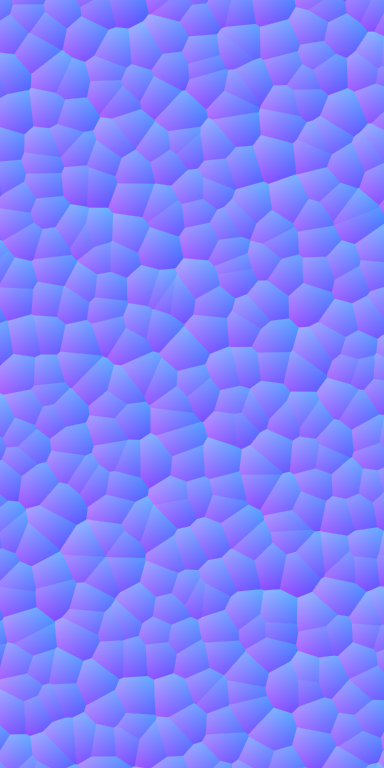
Give the GLSL for this texture map, as a WebGL 1 fragment shader.

```glsl
precision highp float;
// Tangent-space normal map of a surface packed with irregular rounded facets.
// Cellular noise finds the nearest seed; the offset from that seed tilts the
// normal linearly, so each cell is a smooth ramp with a crisp border.

uniform vec2 u_resolution;

const float CELLS_ACROSS = 13.0;             // cells per canvas width
const float JITTER = 1.0;                    // 0 = square grid, 1 = fully scattered
const vec2 TILT = vec2(-0.22, 0.215);        // red and green change per cell unit
const vec3 FLAT_COLOR = vec3(0.507, 0.507, 1.0);
const float EDGE_SOFTNESS = 0.6;             // half width of the border blend, in pixels

vec2 hash2(vec2 p) {
  vec3 q = fract(p.xyx * vec3(0.1031, 0.1030, 0.0973));
  q += dot(q, q.yzx + 33.33);
  return fract((q.xx + q.yz) * q.zy);
}

// Offsets from the sample point to its nearest (xy) and second nearest (zw) seeds.
vec4 nearestSeeds(vec2 p) {
  vec2 cell = floor(p);
  vec2 first = vec2(8.0);
  vec2 second = vec2(9.0);
  for (int y = -2; y <= 2; y++) {
    for (int x = -2; x <= 2; x++) {
      vec2 id = cell + vec2(float(x), float(y));
      vec2 offset = id + 0.5 + JITTER * (hash2(id + 71.0) - 0.5) - p;
      float d = dot(offset, offset);
      if (d < dot(first, first)) {
        second = first;
        first = offset;
      } else if (d < dot(second, second)) {
        second = offset;
      }
    }
  }
  return vec4(first, second);
}

void main() {
  float pixel = CELLS_ACROSS / u_resolution.x;
  vec4 seeds = nearestSeeds(gl_FragCoord.xy * pixel);

  // Distance to the border between the two seeds, used to smooth the step.
  vec2 across = seeds.zw - seeds.xy;
  float border = 0.5 * dot(seeds.xy + seeds.zw, across) / max(length(across), 1e-4);
  float blend = 0.5 - 0.5 * smoothstep(0.0, EDGE_SOFTNESS * pixel, border);
  vec2 fromSeed = -mix(seeds.xy, seeds.zw, blend);

  // Encode the slope in red and green; blue stays full.
  vec3 color = FLAT_COLOR + vec3(TILT * fromSeed, 0.0);
  gl_FragColor = vec4(clamp(color, 0.0, 1.0), 1.0);
}
```
